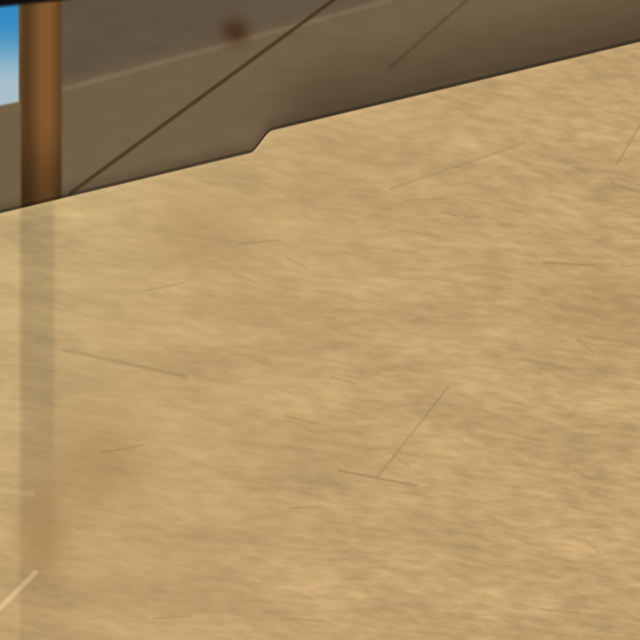
A WebGL 2 fragment shader for this texture:

```glsl
#version 300 es
precision highp float;
// A worn wooden tabletop seen at an angle, its stepped far edge against a dim tiled floor.
// Half-planes split table and floor; stretched gradient noise makes the grain,
// and soft line segments and blobs add seams, scratches, stains and a leg.
#define EDGE_SLOPE 0.241
#define EDGE_LEFT 0.667
#define EDGE_RIGHT 0.694
#define STEP_X 0.408
#define GRAIN_TILT 0.13
#define GRAIN_GAIN 0.085
#define MOTTLE_GAIN 0.085
#define SCRATCH_COUNT 22
#define SCRATCH_GAIN 0.13

uniform vec2 u_resolution;
out vec4 fragColor;

const vec3 WOOD = vec3(0.755, 0.630, 0.440);
const vec3 WOOD_PALE = vec3(0.775, 0.670, 0.470);
const vec3 STAIN = vec3(0.640, 0.490, 0.310);
const vec3 FLOOR_WARM = vec3(0.445, 0.375, 0.275);
const vec3 FLOOR_GREY = vec3(0.370, 0.320, 0.260);
const vec3 FLOOR_DARK = vec3(0.320, 0.265, 0.195);
const vec3 LEG = vec3(0.440, 0.300, 0.160);
const vec3 SEAM = vec3(0.250, 0.180, 0.110);

float hash(vec2 p) {
    p = fract(p * vec2(0.1031, 0.1137));
    p += dot(p, p.yx + 33.33);
    return fract((p.x + p.y) * p.x * 17.0);
}

// Gradient noise, about -0.7 to 0.7
float corner(vec2 cell, vec2 offset) {
    float angle = 6.2832 * hash(cell + 57.0);
    return dot(vec2(cos(angle), sin(angle)), offset);
}

float noise(vec2 p) {
    vec2 i = floor(p), f = p - i;
    vec2 u = f * f * f * (f * (f * 6.0 - 15.0) + 10.0);
    vec2 e = vec2(0.0, 1.0);
    return mix(mix(corner(i, f), corner(i + e.yx, f - e.yx), u.x),
               mix(corner(i + e, f - e), corner(i + 1.0, f - 1.0), u.x), u.y);
}

float fbm(vec2 p) {
    float sum = 0.0, gain = 1.0;
    for (int i = 0; i < 4; i++) {
        sum += gain * noise(p);
        p = mat2(1.9, 0.25, -0.25, 1.9) * p + 7.3;
        gain *= 0.55;
    }
    return sum;
}

// Soft line from a to b
float stroke(vec2 p, vec2 a, vec2 b, float width) {
    vec2 d = b - a;
    float t = clamp(dot(p - a, d) / dot(d, d), 0.0, 1.0);
    float blur = width + 0.7 / u_resolution.y;
    return 1.0 - smoothstep(0.2 * blur, 1.4 * blur, length(p - a - d * t));
}

float blob(vec2 p, vec2 center, vec2 radius) {
    vec2 q = (p - center) / radius;
    return exp(-dot(q, q));
}

float band(float x, float lo, float hi, float blur) {
    return smoothstep(lo - blur, lo + blur, x) * (1.0 - smoothstep(hi - blur, hi + blur, x));
}

vec3 tableColor(vec2 p) {
    vec2 g = vec2(p.x, p.y + GRAIN_TILT * p.x + 0.012 * noise(p * 5.0));
    float fine = fbm(g * vec2(24.0, 95.0));
    float mottle = fbm(g * vec2(5.0, 15.0) + 11.0);
    float wear = 0.6 + 0.6 * smoothstep(0.2, 0.95, p.x + 0.3 * (0.5 - p.y));
    vec3 col = mix(WOOD_PALE, WOOD, smoothstep(0.0, 0.45, p.x + 0.6 * (0.6 - p.y)));
    col *= 1.0 + GRAIN_GAIN * wear * fine + MOTTLE_GAIN * mottle;
    // Leg reflection and stains
    col *= 1.0 - 0.09 * band(p.x, 0.033, 0.085, 0.007) * smoothstep(0.0, 0.5, p.y);
    col *= 1.0 - 0.05 * smoothstep(0.028, 0.034, p.x) * (1.0 - smoothstep(0.03, 0.16, p.x));
    float stain = 0.55 * blob(p, vec2(0.15, 0.275), vec2(0.06, 0.07))
                + 0.60 * blob(p, vec2(0.065, 0.17), vec2(0.04, 0.08))
                + 0.28 * blob(p, vec2(0.30, 0.645), vec2(0.06, 0.06))
                + 0.40 * blob(p, vec2(0.95, 0.52), vec2(0.10, 0.06));
    col = mix(col, STAIN, clamp(stain * (0.8 + 0.6 * mottle), 0.0, 1.0));
    // Long scratches, then short scattered ones
    float s = 0.8 * stroke(p, vec2(0.59, 0.255), vec2(0.70, 0.395), 0.0012);
    s += stroke(p, vec2(0.53, 0.265), vec2(0.65, 0.241), 0.0014);
    s += 0.8 * stroke(p, vec2(0.10, 0.453), vec2(0.29, 0.412), 0.0020);
    s += 0.6 * stroke(p, vec2(0.61, 0.705), vec2(0.82, 0.777), 0.0014);
    s += stroke(p, vec2(0.85, 0.590), vec2(0.93, 0.585), 0.0016);
    s += 0.8 * stroke(p, vec2(0.965, 0.745), vec2(1.0, 0.805), 0.0014);
    for (int i = 0; i < SCRATCH_COUNT; i++) {
        vec2 seed = vec2(float(i) * 3.7, 19.0);
        vec2 a = vec2(1.0 - pow(hash(seed), 1.6), 0.72 * hash(seed + 31.0));
        vec2 d = vec2(0.02 + 0.05 * hash(seed + 73.0), 0.035 * (hash(seed + 91.0) - 0.6));
        s += 0.6 * stroke(p, a, a + d, 0.0012);
    }
    col *= 1.0 - SCRATCH_GAIN * min(s, 1.4) * (0.8 + 0.5 * fine);
    // Pale glints near the lower left corner
    float glint = stroke(p, vec2(0.0, 0.05), vec2(0.055, 0.105), 0.004)
                + 0.4 * stroke(p, vec2(0.0, 0.235), vec2(0.05, 0.228), 0.004);
    return col + 0.11 * glint;
}

vec3 floorColor(vec2 p, float rise) {
    float joint = p.y - 0.833 - 0.26 * p.x;
    vec3 col = mix(FLOOR_WARM, FLOOR_GREY, smoothstep(-0.005, 0.03, joint) * (1.0 - 0.5 * p.x));
    col = mix(col, FLOOR_DARK, 0.8 * smoothstep(0.38, 0.50, p.x) * (1.0 - smoothstep(0.0, 0.13, rise)));
    col = mix(col, FLOOR_DARK, 0.5 * (1.0 - smoothstep(0.0, 0.03, rise)));
    col *= 1.0 + 0.04 * fbm(p * vec2(14.0, 40.0));
    // Tile joints and a small brown knot
    col += 0.045 * stroke(p, vec2(0.10, 0.861), vec2(0.61, 1.0), 0.004);
    col = mix(col, SEAM, 0.75 * stroke(p, vec2(0.11, 0.698), vec2(0.525, 1.003), 0.0026));
    col = mix(col, SEAM, 0.30 * stroke(p, vec2(0.61, 0.895), vec2(0.73, 1.0), 0.002));
    col = mix(col, vec3(0.27, 0.17, 0.09), 0.85 * blob(p, vec2(0.368, 0.951), vec2(0.021, 0.020)));
    // Upright leg and the bright pane beside it
    float shade = 0.75 + 0.35 * band(p.x, 0.055, 0.088, 0.014);
    col = mix(col, LEG * shade * mix(0.75, 1.05, smoothstep(0.68, 0.82, p.y)), band(p.x, 0.033, 0.096, 0.004));
    vec3 pane = mix(vec3(0.66, 0.75, 0.79), vec3(0.20, 0.54, 0.76), smoothstep(0.86, 0.98, p.y));
    col = mix(col, pane, (1.0 - smoothstep(0.027, 0.032, p.x)) * smoothstep(0.832, 0.838, p.y - 0.2 * p.x));
    return mix(col, vec3(0.06, 0.05, 0.05), smoothstep(0.985, 0.995, p.y - 0.1 * p.x) * (1.0 - smoothstep(0.09, 0.13, p.x)));
}

void main() {
    vec2 p = gl_FragCoord.xy / u_resolution;
    float shift = mix(EDGE_LEFT, EDGE_RIGHT, smoothstep(STEP_X - 0.018, STEP_X + 0.018, p.x));
    float rise = p.y - shift - EDGE_SLOPE * p.x;
    float blur = 0.0012 + 0.5 / u_resolution.y;
    vec3 col = mix(tableColor(p), floorColor(p, rise), smoothstep(-blur, blur, rise));
    // Dark contact line above the edge, pale rim below it
    col *= 1.0 - 0.28 * band(rise, 0.0, 0.005, 0.002);
    col += 0.025 * band(rise, -0.007, -0.001, 0.002);
    fragColor = vec4(clamp(col, 0.0, 1.0), 1.0);
}
```
